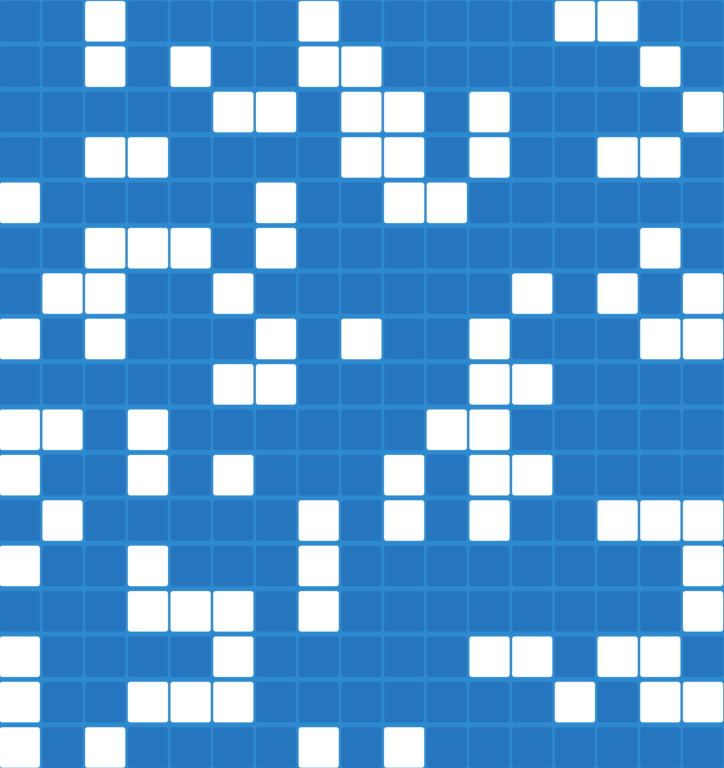
A Shadertoy shader for this pattern:

```glsl
#define PITCH vec2(0.0556, 0.0591)
#define FIRST_CENTRE vec2(0.0258, 0.0267)
#define HALF_SIZE vec2(0.0262, 0.0264)
#define CORNER 0.0035
#define SOFTNESS 0.0011
#define COLUMNS 17
#define MIN_LIT 4
#define SEED 5.0
#define GAP_BLUE vec3(0.18, 0.54, 0.81)
#define TILE_BLUE vec3(0.15, 0.46, 0.75)
#define TILE_WHITE vec3(1.0)

float hash(vec2 p) {
    vec3 q = fract(vec3(p.xyx) * vec3(0.1031, 0.1030, 0.0973));
    q += dot(q, q.yzx + 33.33);
    return fract((q.x + q.y) * q.z);
}

float roundedBox(vec2 p, vec2 halfSize, float radius) {
    vec2 q = abs(p) - halfSize + radius;
    return length(max(q, 0.0)) + min(max(q.x, q.y), 0.0) - radius;
}

int rowRandom(int row, float channel, int count) {
    return int(hash(vec2(float(row) + 41.0, channel + SEED)) * float(count));
}

// Cubing permutes the columns modulo a prime, so each row
// scatters a controlled number of lit tiles.
bool isLit(ivec2 cell) {
    int x = (cell.x + COLUMNS + rowRandom(cell.y, 1.0, COLUMNS)) % COLUMNS;
    int scale = 1 + rowRandom(cell.y, 12.0, COLUMNS - 1);
    int shift = rowRandom(cell.y, 23.0, COLUMNS);
    int rank = (x * x * x * scale + shift) % COLUMNS;
    int litCount = MIN_LIT + (cell.y * 3) % 4;
    return rank < litCount;
}

void mainImage(out vec4 fragColor, in vec2 fragCoord) {
    vec2 p = fragCoord / iResolution.y - FIRST_CENTRE;

    // Tile index and position relative to its centre
    vec2 cell = floor(p / PITCH + 0.5);
    vec2 local = p - cell * PITCH;

    // Soft rounded tile over the gap colour
    float d = roundedBox(local, HALF_SIZE, CORNER);
    float edge = max(SOFTNESS, 0.5 / iResolution.y);
    float cover = 1.0 - smoothstep(-edge, edge, d);
    vec3 tile = isLit(ivec2(cell)) ? TILE_WHITE : TILE_BLUE;
    fragColor = vec4(mix(GAP_BLUE, tile, cover), 1.0);
}
```
